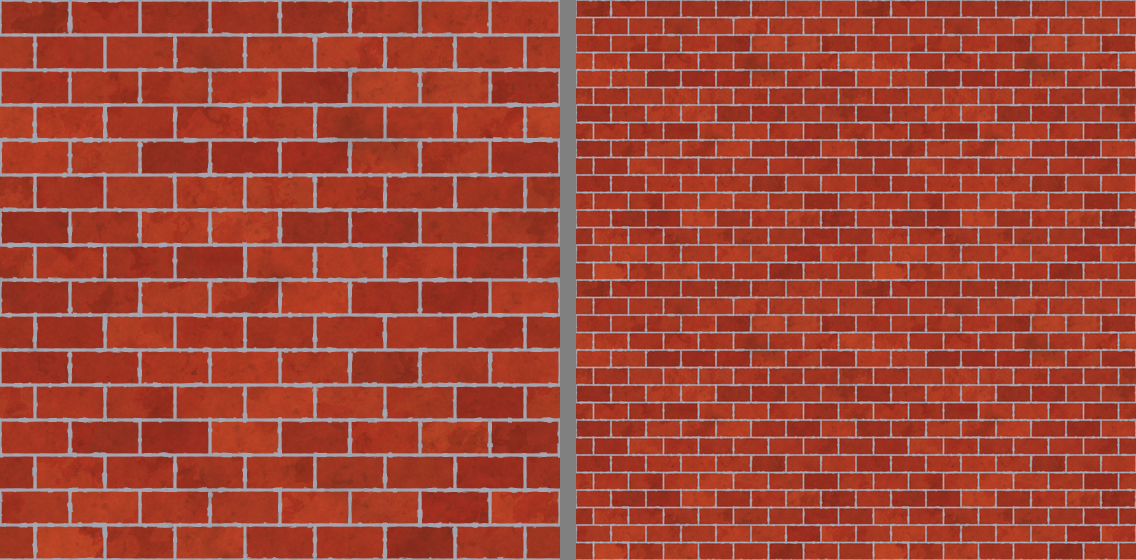
Left: one tile. Right: repeated 2 by 2.
Reproduce this texture procedurally as a WebGL 2 fragment shader.

```glsl
#version 300 es
precision highp float;
// Running-bond brick wall: 8 bricks across, 16 courses, grey mortar.
// Each brick is a rounded box with chipped edges, its own tone and mottling.
// All noise wraps over the canvas, so the wall tiles on every side.
uniform vec2 u_resolution;
out vec4 fragColor;

const vec2 GRID = vec2(8.0, 16.0);
const float JOINT = 0.0058;
const float CORNER = 0.0011;
const vec3 MORTAR = vec3(0.64, 0.65, 0.69);
const vec3 BRICK_DARK = vec3(0.545, 0.175, 0.12);
const vec3 BRICK_LIGHT = vec3(0.745, 0.275, 0.145);
const vec3 BRICK_RED = vec3(0.64, 0.175, 0.12);
const vec3 BRICK_PINK = vec3(0.70, 0.27, 0.17);
const vec3 SOOT = vec3(0.36, 0.16, 0.11);

vec3 hash3(vec2 p) {
  vec3 q = fract(p.xyx * vec3(0.1031, 0.1030, 0.0973));
  q += dot(q, q.yxz + 33.33);
  return fract((q.xxy + q.yzz) * q.zyx);
}

// Value noise that repeats every 'period' cells.
float noise(vec2 p, float period) {
  vec2 cell = floor(p);
  vec2 f = fract(p);
  f = f * f * (3.0 - 2.0 * f);
  vec2 a = mod(cell, period);
  vec2 b = mod(cell + 1.0, period);
  float low = mix(hash3(a).x, hash3(vec2(b.x, a.y)).x, f.x);
  float high = mix(hash3(vec2(a.x, b.y)).x, hash3(b).x, f.x);
  return mix(low, high, f.y);
}

float fbm(vec2 p, float period) {
  float sum = 0.0;
  float weight = 0.5;
  for (int i = 0; i < 5; i++) {
    sum += weight * noise(p, period);
    p = p * 2.0 + 17.0;
    period *= 2.0;
    weight *= 0.5;
  }
  return sum / 0.96875;
}

float roundedBox(vec2 p, vec2 halfSize, float radius) {
  vec2 q = abs(p) - halfSize + radius;
  return length(max(q, 0.0)) + min(max(q.x, q.y), 0.0) - radius;
}

// Depth of the ragged bites taken out of the brick edges.
float chipDepth(vec2 uv) {
  float wobble = (noise(uv * 160.0, 160.0) - 0.5) * 0.0009;
  float bites = smoothstep(0.58, 0.78, noise(uv * 112.0 + 5.0, 112.0));
  float grit = 0.6 + 0.8 * noise(uv * 320.0, 320.0);
  return wobble + bites * grit * 0.0016;
}

vec3 brickColor(vec2 uv, vec2 id) {
  vec3 kind = hash3(id + 11.0);
  vec3 blotch = hash3(id + 53.0);
  vec2 offset = 64.0 * hash3(id + 91.0).xy;

  // Base tone, pushed towards pink or red by brick.
  vec3 color = mix(BRICK_DARK, BRICK_LIGHT, kind.x);
  color = mix(color, BRICK_PINK, 0.5 * kind.y * kind.x);
  color = mix(color, BRICK_RED, 0.45 * kind.z);

  // Crisp-edged patches with warped outlines.
  vec2 p = uv * 20.0 + offset;
  float warp = fbm(p * 2.0 + 9.0, 40.0) - 0.5;
  float field = fbm(p + 1.6 * warp, 20.0);
  float patchMask = smoothstep(0.53, 0.56, field);
  color = mix(color, BRICK_RED, patchMask * blotch.x * 0.65);
  float deepMask = smoothstep(0.62, 0.66, field);
  color *= 1.0 - 0.1 * deepMask * blotch.y;

  // Faint contour veins, broad shading and fine grain.
  float vein = 1.0 - smoothstep(0.0, 0.012, abs(field - 0.46));
  color *= 1.0 - 0.07 * vein * blotch.z;
  color *= 0.93 + 0.14 * fbm(uv * 48.0 + offset, 48.0);
  color *= 0.97 + 0.06 * noise(uv * 256.0, 256.0);
  return color;
}

// Soot clouds with small dark specks, running over whole groups of bricks.
float sootAmount(vec2 uv) {
  float cloud = smoothstep(0.56, 0.82, fbm(uv * 8.0 + 3.0, 8.0));
  float speck = smoothstep(0.66, 0.8, fbm(uv * 72.0, 72.0));
  return 0.5 * cloud + 0.4 * speck;
}

void main() {
  vec2 uv = gl_FragCoord.xy / u_resolution;
  float pixel = 1.0 / min(u_resolution.x, u_resolution.y);

  // Even courses are shifted by half a brick.
  vec2 p = uv * GRID;
  p.x += 0.5 * (1.0 - mod(floor(p.y), 2.0));
  vec2 id = mod(floor(p), GRID);
  vec2 local = (fract(p) - 0.5) / GRID;

  float edge = roundedBox(local, 0.5 / GRID - 0.5 * JOINT, CORNER) + chipDepth(uv);
  float soot = sootAmount(uv);
  vec3 brick = mix(brickColor(uv, id), SOOT, soot * 0.6);
  vec3 mortar = MORTAR * (0.97 + 0.06 * fbm(uv * 96.0, 96.0));
  mortar *= 1.0 - 0.15 * soot;

  float mortarMask = smoothstep(-0.8 * pixel, 0.8 * pixel, edge);
  fragColor = vec4(mix(brick, mortar, mortarMask), 1.0);
}
```
